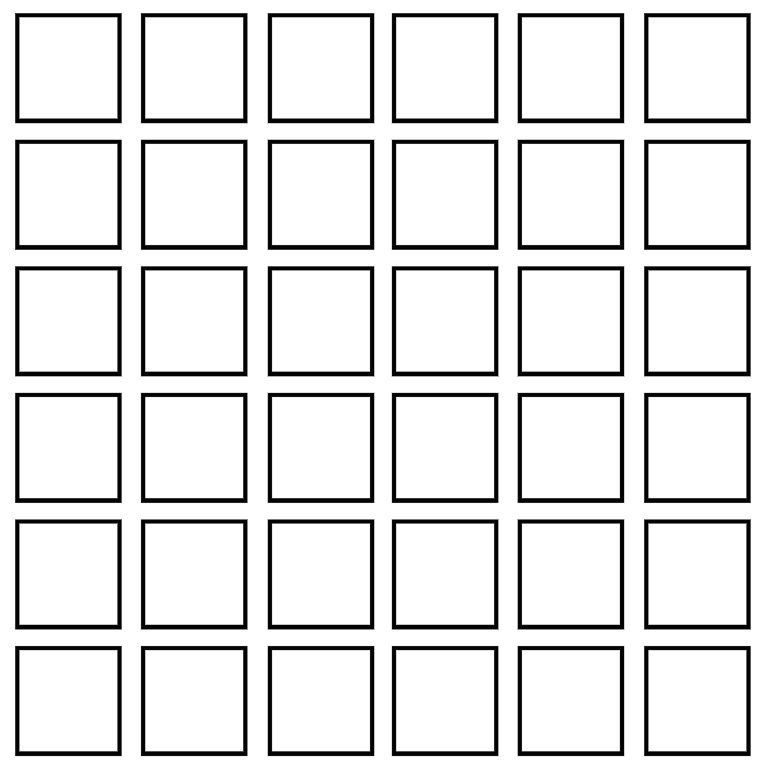
Write a Shadertoy shader that draws this pattern.

```glsl
// Signed distance to a sharp-cornered box
float boxDistance(vec2 p, vec2 halfSize) {
    vec2 d = abs(p) - halfSize;
    return max(d.x, d.y);
}

float coverage(float dist, float pixel) {
    return 1.0 - smoothstep(-0.75 * pixel, 0.75 * pixel, dist);
}

// Slight unevenness in the spacing of the middle columns
float columnNudge(float column) {
    if (column == 2.0) return 0.0013;
    return column == 3.0 || column == 4.0 ? -0.0009 : 0.0;
}

void mainImage(out vec4 fragColor, in vec2 fragCoord) {
    float pixel = 1.0 / iResolution.y;
    vec2 uv = fragCoord * pixel;

    // Six by six grid, measured between square centres
    vec2 firstCentre = vec2(0.0891, 0.0872);
    vec2 pitch = vec2(0.1638, 0.1648);
    vec2 cell = clamp(floor((uv - firstCentre) / pitch + 0.5), 0.0, 5.0);
    vec2 local = uv - firstCentre - cell * pitch;
    local.x -= columnNudge(cell.x);

    // Outline: outer box minus an inner box, a little heavier at the bottom
    vec2 outerHalf = vec2(0.0693, 0.0716);
    vec2 innerHalf = outerHalf - vec2(0.0055, 0.0057);
    float outer = coverage(boxDistance(local, outerHalf), pixel);
    float inner = coverage(boxDistance(local - vec2(0.0, 0.0004), innerHalf), pixel);

    fragColor = vec4(mix(vec3(1.0), vec3(0.01), outer - inner), 1.0);
}
```
